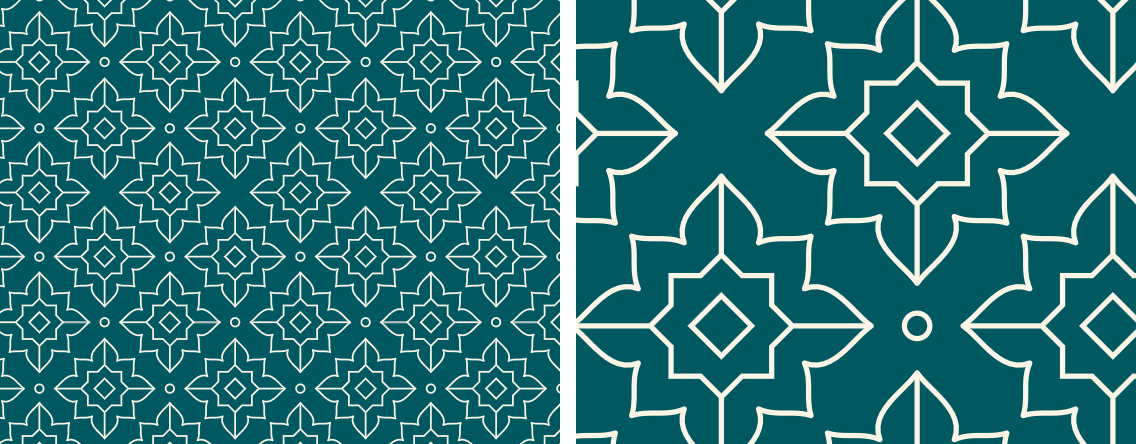
Left, the full canvas; right, a detail of the centre.
Reproduce this pattern procedurally as a Shadertoy shader.

```glsl
// Staggered cream line-art flowers with small rings on a deep teal ground.

float segmentDist(vec2 p, vec2 a, vec2 b) {
    vec2 ap = p - a, ab = b - a;
    return length(ap - ab * clamp(dot(ap, ab) / dot(ab, ab), 0.0, 1.0));
}

// Cubic curve, measured as a chain of short segments
float curveDist(vec2 p, vec2 a, vec2 b, vec2 c, vec2 d) {
    float dist = 1e3;
    vec2 last = a;
    for (int i = 1; i <= 12; i++) {
        float t = float(i) / 12.0, s = 1.0 - t;
        vec2 next = s*s*s*a + 3.0*s*s*t*b + 3.0*s*t*t*c + t*t*t*d;
        dist = min(dist, segmentDist(p, last, next));
        last = next;
    }
    return dist;
}

// Outline of one flower; p is folded into a single eighth
float flowerDist(vec2 p) {
    float diamond = abs(p.x + p.y - 13.8) * 0.7071;
    float star = abs(min(p.x - 23.0, (p.x + p.y - 32.5) * 0.7071));
    float petal = curveDist(p, vec2(68.5, 0), vec2(60, 6), vec2(51, 22), vec2(38, 17));
    float lobe = curveDist(p, vec2(38, 17), vec2(41.5, 25), vec2(38.5, 33), vec2(41, 41));
    return min(min(diamond, star), min(petal, lobe));
}

void mainImage(out vec4 fragColor, in vec2 fragCoord) {
    // The canvas is 609 units high, measured from the top edge
    float pixel = 609.0 / iResolution.y;
    vec2 pos = vec2(fragCoord.x, iResolution.y - fragCoord.y) * pixel;
    float ink = 1e3, fadedInk = 1e3;

    for (int row = -1; row <= 6; row++) {
        // Four slightly uneven rows make up each vertical repeat
        int step4 = row & 3;
        float rowY = 85.0 + 357.0 * floor(float(row) / 4.0) + vec4(0, 91, 179, 267)[step4];
        vec2 q = vec2(0, pos.y - rowY);
        if (abs(q.y) > 75.0) continue;

        float shift = (row & 1) == 0 ? 54.0 : 143.5;
        q.x = mod(pos.x - shift + 89.5, 179.0) - 89.5;
        vec2 folded = abs(q);
        if (folded.y > folded.x) folded = folded.yx;
        ink = min(ink, flowerDist(folded));

        // Petal midribs, paler on the inward arms along one seam
        float rib = segmentDist(folded, vec2(32.5, 0), vec2(68.5, 0));
        float centreX = pos.x - q.x;
        bool onSeam = row == 4 && abs(q.x) > abs(q.y) && q.x * (412.0 - centreX) > 9.0;
        if (onSeam) fadedInk = min(fadedInk, rib);
        else ink = min(ink, rib);

        // Rings between flowers, absent from every third row of the repeat
        if (step4 != 2)
            ink = min(ink, abs(length(vec2(abs(q.x) - 89.5, q.y)) - 5.8));
    }

    vec3 color = vec3(0.0, 0.35, 0.38);
    color = mix(color, vec3(0.73, 0.78, 0.75), clamp(0.5 + (1.4 - fadedInk) / pixel, 0.0, 1.0));
    color = mix(color, vec3(0.99, 0.96, 0.90), clamp(0.5 + (1.2 - ink) / pixel, 0.0, 1.0));
    fragColor = vec4(color, 1.0);
}
```
